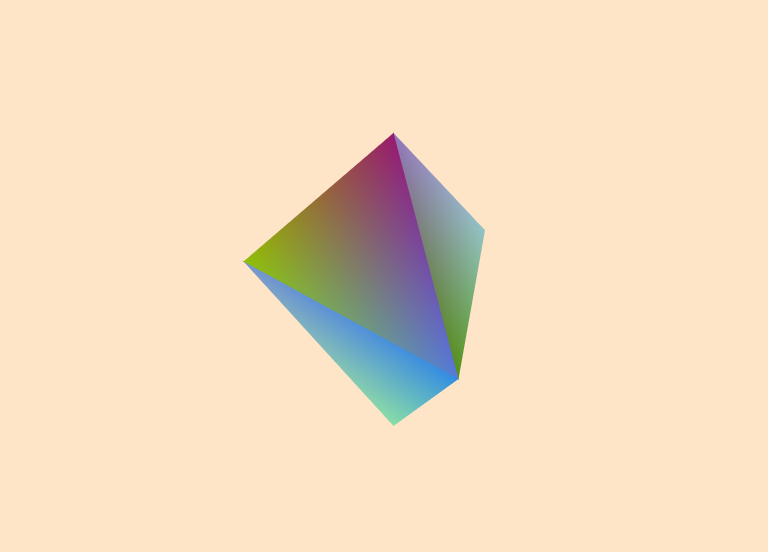
Reproduce this background procedurally as a WebGL 1 fragment shader.

```glsl
precision highp float;

// A faceted gem floating on a plain cream ground. Each of its three facets is
// a triangle whose corner colours blend by barycentric weights; edge coverage
// is summed, so neighbouring facets join without a seam.

uniform vec2 u_resolution;

const vec3 CREAM = vec3(0.996, 0.898, 0.784);

// Gem corners, in canvas heights from the centre
const vec2 TOP    = vec2( 0.0172,  0.2591);
const vec2 LEFT   = vec2(-0.2545,  0.0263);
const vec2 RIGHT  = vec2( 0.1830,  0.0830);
const vec2 LOWER  = vec2( 0.1350, -0.1866);
const vec2 BOTTOM = vec2( 0.0172, -0.2717);

float cross2(vec2 a, vec2 b) {
  return a.x * b.y - a.y * b.x;
}

// Weights of the corners a, b, c at p; all are positive inside
vec3 barycentric(vec2 p, vec2 a, vec2 b, vec2 c) {
  vec3 areas = vec3(cross2(c - b, p - b), cross2(a - c, p - c), cross2(b - a, p - a));
  return areas / cross2(b - a, c - a);
}

// Smooth coverage of a triangle from the distance to its nearest edge
float coverage(vec3 weights, vec2 a, vec2 b, vec2 c, float pixel) {
  vec3 edges = vec3(length(c - b), length(a - c), length(b - a));
  vec3 inside = weights * abs(cross2(b - a, c - a)) / edges;
  float nearest = min(inside.x, min(inside.y, inside.z));
  return clamp(nearest / pixel + 0.5, 0.0, 1.0);
}

// Premultiplied facet colour, with its coverage in alpha
vec4 facet(vec2 p, float pixel, vec2 a, vec2 b, vec2 c, vec3 colA, vec3 colB, vec3 colC) {
  vec3 w = barycentric(p, a, b, c);
  vec3 color = clamp(colA * w.x + colB * w.y + colC * w.z, 0.0, 1.0);
  return vec4(color, 1.0) * coverage(w, a, b, c, pixel);
}

void main() {
  float pixel = 1.0 / u_resolution.y;
  vec2 p = (gl_FragCoord.xy - 0.5 * u_resolution) * pixel;

  // Front facet: magenta, lime and blue
  vec4 gem = facet(p, pixel, TOP, LEFT, LOWER,
    vec3(0.60, 0.10, 0.42), vec3(0.57, 0.75, 0.02), vec3(0.33, 0.48, 0.86));

  // Right facet: lavender, moss and pale teal
  gem += facet(p, pixel, TOP, LOWER, RIGHT,
    vec3(0.58, 0.46, 0.73), vec3(0.33, 0.57, 0.09), vec3(0.58, 0.77, 0.77));

  // Underside: periwinkle, mint and azure
  gem += facet(p, pixel, LEFT, BOTTOM, LOWER,
    vec3(0.47, 0.58, 0.81), vec3(0.54, 0.87, 0.65), vec3(0.19, 0.55, 0.89));

  gl_FragColor = vec4(gem.rgb + CREAM * max(1.0 - gem.a, 0.0), 1.0);
}
```
